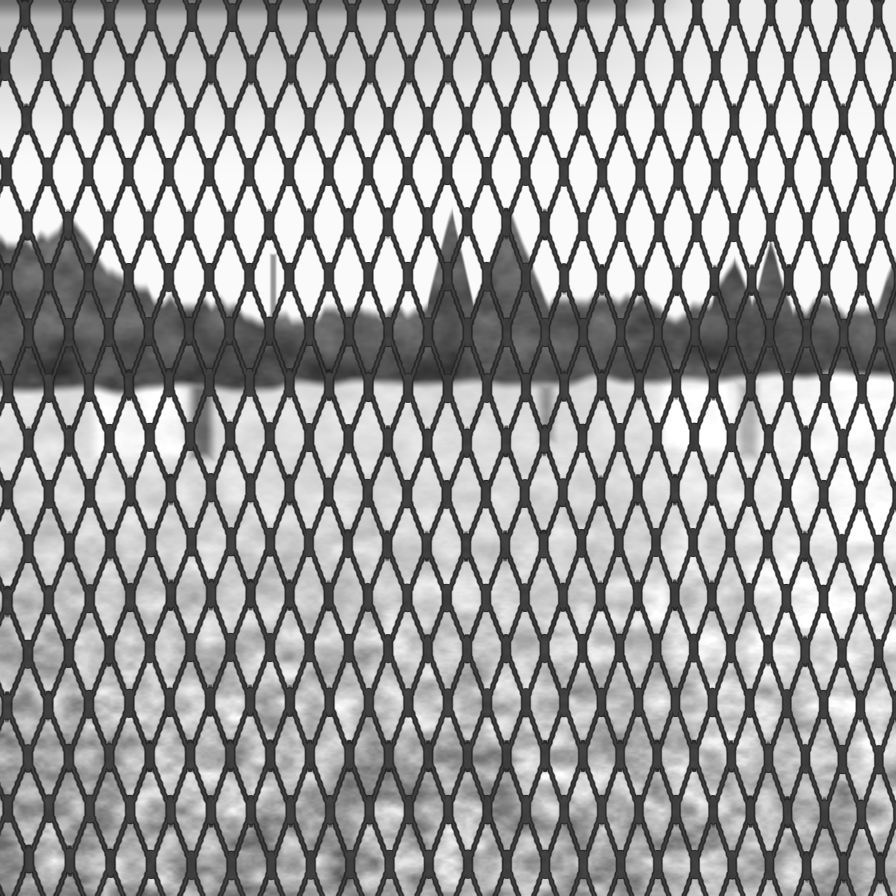
Write a three.js fragment shader that draws this pattern.

```glsl
varying vec2 vUv;

const float ROWS = 8.45;
const vec2 CELL_SIZE = vec2(0.0432, 0.1183);

float hash(vec2 p) {
  return fract(sin(dot(p, vec2(127.1, 311.7))) * 43758.5453);
}

float noise(vec2 p) {
  vec2 i = floor(p), f = fract(p);
  f = f * f * (3.0 - 2.0 * f);
  return mix(mix(hash(i), hash(i + vec2(1.0, 0.0)), f.x),
             mix(hash(i + vec2(0.0, 1.0)), hash(i + 1.0), f.x), f.y);
}

float fbm(vec2 p) {
  float sum = 0.0, amp = 0.5;
  for (int i = 0; i < 4; i++) {
    sum += amp * noise(p);
    p = p * 2.03 + 17.0;
    amp *= 0.5;
  }
  return sum;
}

float softBox(vec2 p, vec2 center, vec2 halfSize, float blur) {
  vec2 d = abs(p - center) - halfSize;
  return 1.0 - smoothstep(-blur, blur, max(d.x, d.y));
}

float spire(float x, float center, float halfWidth, float height) {
  return height * max(0.0, 1.0 - abs(x - center) / halfWidth);
}

float skyTone(vec2 p) {
  float cloud = fbm(p * vec2(3.0, 8.0));
  float haze = smoothstep(0.80, 0.98, p.y + 0.12 * (cloud - 0.5));
  float tone = 0.98 - haze * mix(0.24, 0.05, smoothstep(0.3, 0.85, p.x));
  float topBand = smoothstep(0.975, 1.0, p.y) * (1.0 - smoothstep(0.65, 0.8, p.x));
  return tone - 0.3 * topBand;
}

float groundTone(vec2 p) {
  float depth = smoothstep(0.55, 0.1, p.y);
  float tone = mix(0.87, 0.69, depth);
  float grass = fbm(p * vec2(34.0, 52.0)) - 0.47;
  float patches = fbm(p * vec2(6.0, 9.0) + 4.0) - 0.47;
  tone += grass * mix(0.15, 0.75, depth) + patches * 0.3 * depth;
  tone += 0.12 * smoothstep(0.6, 1.0, p.x) * smoothstep(0.1, 0.35, p.y);
  // Pale walls and dark posts in the field
  tone += 0.1 * softBox(p, vec2(0.155, 0.54), vec2(0.05, 0.05), 0.008);
  tone += 0.1 * softBox(p, vec2(0.775, 0.535), vec2(0.035, 0.035), 0.008);
  tone -= 0.45 * softBox(p, vec2(0.225, 0.54), vec2(0.011, 0.05), 0.008);
  tone -= 0.3 * softBox(p, vec2(0.61, 0.54), vec2(0.007, 0.03), 0.008);
  tone -= 0.25 * softBox(p, vec2(0.835, 0.53), vec2(0.01, 0.04), 0.008);
  return clamp(tone, 0.35, 1.0);
}

float treeTop(float x) {
  float top = 0.64 + 0.03 * noise(vec2(x * 24.0, 2.0));
  top += 0.085 * (1.0 - smoothstep(0.06, 0.18, x));
  top += 0.05 * smoothstep(0.97, 1.0, x);
  float spires = max(spire(x, 0.505, 0.028, 0.10), spire(x, 0.568, 0.045, 0.12));
  spires = max(spires, max(spire(x, 0.82, 0.025, 0.06), spire(x, 0.86, 0.025, 0.08)));
  return top + spires + 0.012 * (noise(vec2(x * 110.0, 5.0)) - 0.5);
}

float sceneTone(vec2 p) {
  float treeBase = mix(0.558, 0.578, p.x) + 0.01 * noise(vec2(p.x * 30.0, 8.0));
  float tone = mix(groundTone(p), skyTone(p), smoothstep(-0.006, 0.006, p.y - treeBase));
  tone -= 0.4 * softBox(p, vec2(0.305, 0.68), vec2(0.003, 0.036), 0.002);
  float foliage = 0.36 + 0.35 * (fbm(p * vec2(28.0, 36.0)) - 0.47);
  foliage -= 0.07 * smoothstep(0.64, 0.58, p.y);
  float trees = smoothstep(-0.007, 0.007, p.y - treeBase)
              * smoothstep(-0.008, 0.008, treeTop(p.x) - p.y);
  return mix(tone, foliage, trees);
}

// Eases a coordinate into small steps to serrate the strands
float serrate(float y, float steps) {
  float turn = 6.28318 * steps;
  return y - 0.8 * sin(y * turn) / turn;
}

// Signed distance to the stretched diamond mesh, negative inside
float meshDistance(vec2 p) {
  float column = 21.5 * p.x + 1.6 * p.x * p.x - 0.14;
  float row = (serrate(p.y, 128.0) - 0.5104) * ROWS;
  vec2 bend = vec2(noise(p * 5.0), noise(p * 4.0 + 9.0)) - 0.5;
  vec2 cell = vec2(column, row) + bend * vec2(0.12, 0.1);
  vec2 q = abs(fract(cell + 0.5) - 0.5);
  float strand = abs(q.x + q.y - 0.5) / length(1.0 / CELL_SIZE) - 0.0029;
  // Both kinds of joint fold onto the nearer corner of the diamond
  vec2 toSide = (q - vec2(0.5, 0.0)) * CELL_SIZE;
  vec2 toTip = (q - vec2(0.0, 0.5)) * CELL_SIZE;
  vec2 joint = abs(dot(toSide, toSide) < dot(toTip, toTip) ? toSide : toTip);
  float knot = length(vec2(joint.x, max(joint.y - 0.011, 0.0))) - 0.0056;
  return min(strand, knot);
}

void main() {
  float d = meshDistance(vUv);
  float blur = max(fwidth(vUv.x), 0.0012);
  float wire = 1.0 - smoothstep(-blur, blur, d);
  float wireTone = mix(0.14, 0.25, smoothstep(0.0006, 0.0028, -d));
  wireTone += 0.04 * (noise(vUv * 150.0) - 0.5);
  gl_FragColor = vec4(vec3(mix(sceneTone(vUv), wireTone, wire)), 1.0);
}
```
